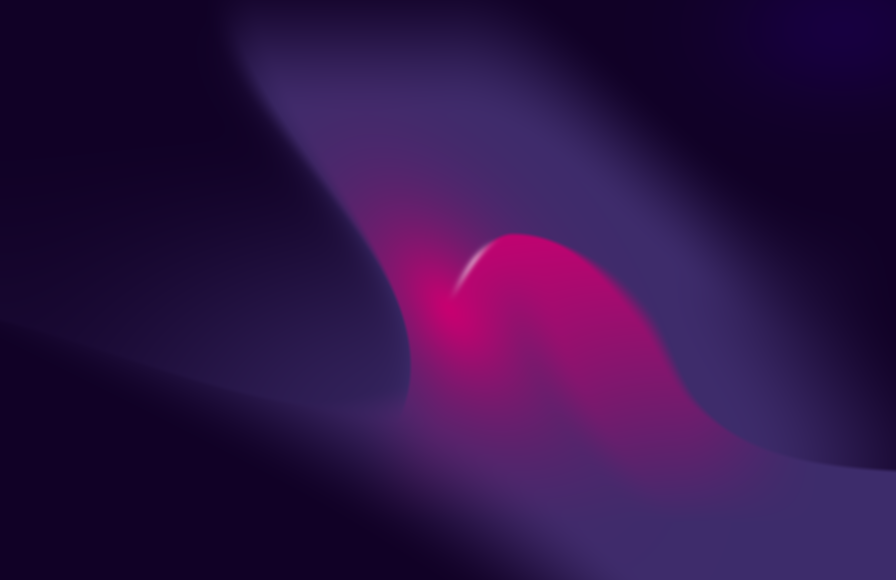
Reproduce this background procedurally as a WebGL 1 fragment shader.

```glsl
precision highp float;

// Soft folded sheets of dark violet with a glowing magenta crest in the middle.
// Each fold is a curve over the canvas; signed offsets from the curves drive
// the soft shadows, the crisp rims and the magenta light.

uniform vec2 u_resolution;

#define ASPECT 1.542
#define DARK vec3(0.065, 0.004, 0.148)
#define INDIGO vec3(0.09, 0.0, 0.25)
#define VIOLET vec3(0.24, 0.172, 0.42)
#define MAGENTA vec3(0.78, 0.0, 0.44)
#define SHEEN vec3(0.86, 0.6, 0.77)
#define PEAK vec2(0.8835, 0.4036)
#define GLOW_CENTER vec2(0.773, 0.532)
#define GLOW_SIZE vec2(0.14, 0.08)

// Right border of the left sheet, as x over depth y.
float sheetSide(float y) {
  return 0.392 + y * (0.192 + y * (1.769 - 2.033 * y));
}

// Lower border of the left sheet, as depth over x.
float sheetBottom(float x) {
  return 0.552 + x * (0.246 + x * (0.4 - 0.645 * x));
}

// Magenta crest: steep rise, rounded peak, then a long tail to the right.
float crest(float x) {
  float t = x - PEAK.x;
  float arch = PEAK.y + (t < 0.0 ? 10.0 : 2.8) * t * t;
  float tail = 0.818 - 0.115 * exp((1.205 - max(x, 1.0)) / 0.115);
  return mix(arch, tail, smoothstep(1.1, 1.2, x));
}

float crestDistance(vec2 p) {
  float slope = (crest(p.x + 0.002) - crest(p.x - 0.002)) / 0.004;
  return (p.y - crest(p.x)) / sqrt(1.0 + slope * slope);
}

// Violet ground with the upper right and lower left shadows.
vec3 ground(vec2 p, float body) {
  float upper = 0.045 + 0.4 * smoothstep(0.78, 1.42, p.x);
  float lit = smoothstep(-0.11, 0.16, p.y - upper);
  float sink = p.x - 0.12 * smoothstep(0.5, 0.8, p.y);
  lit *= 1.0 - smoothstep(1.15, 1.56, sink);
  lit = mix(lit, 1.0, body);
  float lower = 0.46 + 0.5 * p.x + 0.09 * pow(p.x, 4.0);
  lit *= 1.0 - smoothstep(-0.15, 0.14, p.y - lower);
  vec2 corner = (p - vec2(1.45, 0.05)) / vec2(0.2, 0.13);
  vec3 shade = mix(DARK, INDIGO, exp(-dot(corner, corner)));
  return mix(shade, VIOLET, lit);
}

// Slanted glow beside the crest, with a pointed falloff.
float sideGlow(vec2 p) {
  vec2 d = p - GLOW_CENTER;
  vec2 q = vec2(dot(d, vec2(-0.6, -0.8)), dot(d, vec2(0.8, -0.6))) / GLOW_SIZE;
  return exp(-0.75 * pow(dot(q, q) + 0.0001, 0.68));
}

// Light inside the crest, dimmed left of an inner fold.
float bodyGlow(vec2 p) {
  float light = 0.95 * clamp(1.0 - (p.y - 0.4) / 0.5, 0.0, 1.0);
  light *= 1.0 - smoothstep(1.17, 1.42, p.x);
  float d = p.y - 0.582;
  float fold = p.x - (0.934 + 0.35 * d + d * d);
  float dim = 0.68 * (1.0 - smoothstep(-0.05, 0.04, fold));
  return light * (1.0 - dim * smoothstep(0.43, 0.64, p.y));
}

// Left sheet: rgb colour and coverage.
vec4 leftSheet(vec2 p) {
  float inside = sheetSide(p.y) - p.x;
  float lit = 0.75 * smoothstep(0.2, 0.72, p.y);
  lit *= 0.25 + 0.75 * smoothstep(0.0, 0.7, p.x);
  float rim = 0.75 * exp(-max(inside, 0.0) / 0.025) * smoothstep(0.0, 0.2, p.y);
  lit = mix(lit, 1.0, rim);
  float blur = mix(0.05, 0.004, smoothstep(0.0, 0.55, p.y));
  float cover = smoothstep(-blur, blur, inside);
  float hem = 0.005 + 0.035 * smoothstep(0.5, 0.7, p.x);
  cover *= smoothstep(-hem, hem, sheetBottom(p.x) - p.y);
  return vec4(mix(DARK, VIOLET, lit), cover);
}

void main() {
  // Depth runs downward from the top edge.
  vec2 uv = gl_FragCoord.xy / u_resolution;
  vec2 p = vec2(uv.x * ASPECT, 1.0 - uv.y);

  // Crest coverage, blurred where the fold opens.
  float dist = crestDistance(p);
  float leftFade = smoothstep(0.47, 0.6, p.y) * (1.0 - smoothstep(0.78, 0.88, p.x));
  float shoulder = smoothstep(0.95, 1.1, p.x) * (1.0 - smoothstep(1.1, 1.25, p.x));
  float blur = 0.005 + 0.07 * leftFade + 0.014 * shoulder;
  float body = smoothstep(-blur, blur, dist);

  // Ground and magenta light.
  vec3 color = ground(p, body);
  float glow = 1.0 - (1.0 - sideGlow(p)) * (1.0 - body * bodyGlow(p));
  color = mix(color, MAGENTA, glow);

  // Thin sheen on the steep flank.
  float sheen = exp(-pow(abs(dist) / 0.0065, 2.0));
  sheen *= smoothstep(0.405, 0.45, p.y) * (1.0 - smoothstep(0.45, 0.525, p.y));
  sheen *= 1.0 - smoothstep(0.845, 0.875, p.x);
  color = mix(color, SHEEN, 0.75 * sheen);

  vec4 sheet = leftSheet(p);
  gl_FragColor = vec4(mix(color, sheet.rgb, sheet.a), 1.0);
}
```
